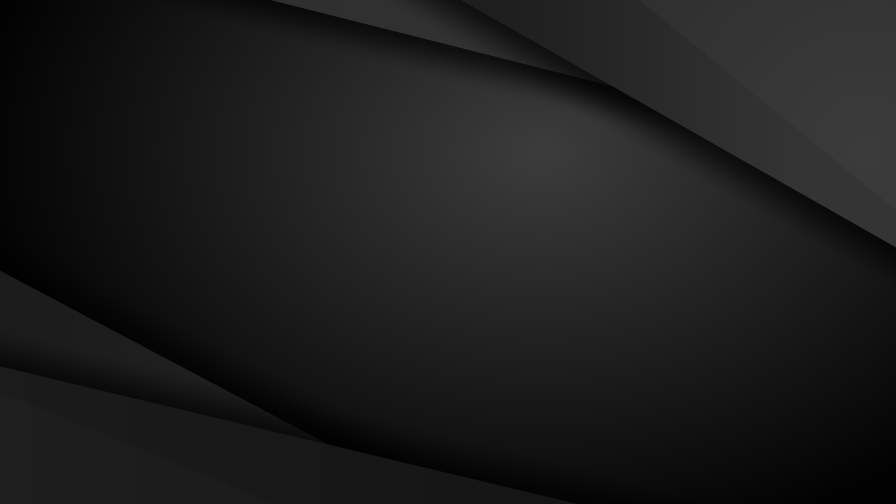
Reproduce this background procedurally as a Shadertoy shader.

```glsl
// Dark layered panels with soft shadows around a glowing charcoal centre.

// Signed distance to the line a-b, positive on its left side.
float lineSide(vec2 p, vec2 a, vec2 b) {
    vec2 dir = normalize(b - a);
    return dot(p - a, vec2(-dir.y, dir.x));
}

// Darkens what lies below a panel, then lays the panel over it.
float addPanel(float below, float side, float tone, float depth, float reach) {
    float light = mix(1.0 - depth, 1.0, smoothstep(-0.01, reach, -side));
    float pixel = 1.0 / iResolution.y;
    return mix(below * light, tone, smoothstep(-0.7 * pixel, 0.7 * pixel, side));
}

void mainImage(out vec4 fragColor, in vec2 fragCoord) {
    vec2 p = fragCoord / iResolution.y;
    p.x += 0.5 * (16.0 / 9.0 - iResolution.x / iResolution.y);

    // Elliptical glow
    float glow = length((p - vec2(1.076, 0.70)) / vec2(1.13, 0.80));
    float shade = 0.008 + 0.227 * clamp(1.0 - glow, 0.0, 1.0);

    // Upper right panels, from back to front
    float thin = lineSide(p, vec2(0.537, 1.0), vec2(1.215, 0.829));
    shade = addPanel(shade, thin, 0.19 + 0.03 * (p.x - 0.8), 0.72, 0.075);

    float broad = lineSide(p, vec2(0.914, 1.0), vec2(1.778, 0.509));
    float broadTone = mix(0.115, 0.205, smoothstep(0.88, 1.7, p.x));
    shade = addPanel(shade, broad, broadTone, 0.72, 0.085);

    float corner = lineSide(p, vec2(1.269, 1.0), vec2(1.778, 0.583));
    float cornerTone = 0.232 - 0.09 * length(p - vec2(1.72, 0.70));
    shade = addPanel(shade, corner, cornerTone, 0.0, 0.05);

    // Lower left panels, from back to front
    float wedge = lineSide(p, vec2(0.648, 0.12), vec2(0.0, 0.463));
    shade = addPanel(shade, wedge, 0.105 + 0.045 * p.x, 0.72, 0.085);

    float base = lineSide(p, vec2(1.146, 0.0), vec2(0.0, 0.273));
    shade = addPanel(shade, base, 0.105 - 0.02 * p.x, 0.70, 0.080);

    float foot = lineSide(p, vec2(0.544, 0.0), vec2(0.0, 0.222));
    shade = addPanel(shade, foot, 0.117 - 0.02 * p.x, 0.0, 0.05);

    fragColor = vec4(vec3(shade), 1.0);
}
```
